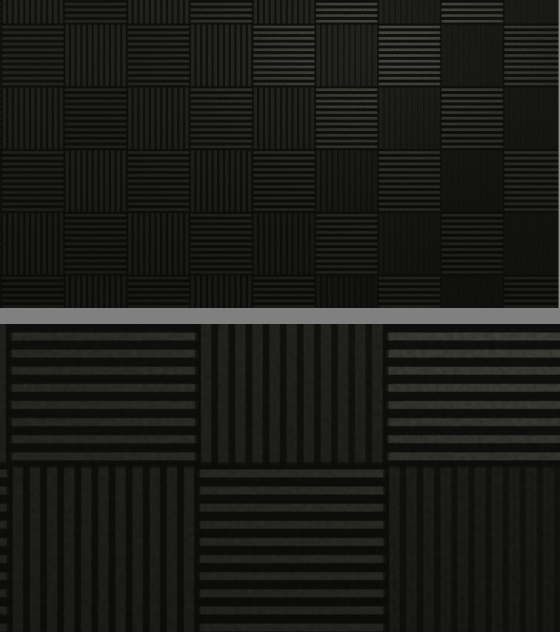
Top: the whole. Bottom: its middle third, enlarged.
Reproduce this texture procedurally as a Shadertoy shader.

```glsl
// Dark acoustic foam wall: a checkerboard of tiles with horizontal and vertical ridges.

// Layout, in units of canvas height
const float TILE_SIZE = 0.2038;
const vec2 TILE_ORIGIN = vec2(0.0047, 0.1066);
const float RIDGES = 11.0;          // ridges per tile
const float FLAT_WIDTH = 0.46;      // lit share of a horizontal ridge
const float UPRIGHT_WIDTH = 0.60;   // lit share of a vertical ridge
const float SEAM_WIDTH = 0.014;     // in tile units
const float MARGIN_START = 0.9974;  // pale right margin, share of canvas width

// Colours
const vec3 GROOVE = vec3(0.054, 0.054, 0.047);
const vec3 FOAM = vec3(0.125, 0.125, 0.108);
const vec3 LIT_FOAM = vec3(0.255, 0.255, 0.228);
const vec3 SEAM = vec3(0.045, 0.045, 0.040);
const vec3 MARGIN = vec3(0.56, 0.56, 0.55);

// Lighting and wear
const vec2 LIGHT_CENTRE = vec2(0.70, 0.88);
const vec2 LIGHT_SPREAD = vec2(0.30, 0.42);
const float TILE_VARIATION = 0.10;
const float GRAIN = 0.16;

float hash(vec2 p) {
    vec3 q = fract(vec3(p.xyx) * 0.1031);
    q += dot(q, q.yzx + 33.33);
    return fract((q.x + q.y) * q.z);
}

vec2 gradientAt(vec2 cell) {
    float angle = 6.2832 * hash(cell);
    return vec2(cos(angle), sin(angle));
}

float gradientNoise(vec2 p) {
    vec2 i = floor(p), f = fract(p);
    vec2 u = f * f * f * (f * (f * 6.0 - 15.0) + 10.0);
    vec2 e = vec2(0.0, 1.0);
    float a = dot(gradientAt(i), f);
    float b = dot(gradientAt(i + e.yx), f - e.yx);
    float c = dot(gradientAt(i + e.xy), f - e.xy);
    float d = dot(gradientAt(i + e.yy), f - e.yy);
    return mix(mix(a, b, u.x), mix(c, d, u.x), u.y);
}

// Smooth band of the given width centred in each unit period
float band(float t, float width, float blur) {
    float d = abs(fract(t) - 0.5) - 0.5 * width;
    return 1.0 - smoothstep(-blur, blur, d);
}

void mainImage(out vec4 fragColor, in vec2 fragCoord) {
    vec2 uv = fragCoord / iResolution.xy;
    vec2 p = (fragCoord / iResolution.y - TILE_ORIGIN) / TILE_SIZE;
    float pixel = 1.0 / (iResolution.y * TILE_SIZE);
    vec2 tile = floor(p), q = fract(p);
    bool isFlat = mod(tile.x + tile.y, 2.0) > 0.5;
    float blur = max(0.7 * pixel * RIDGES, 0.06);

    // Soft pool of light, fading towards the floor
    vec2 offset = (uv - LIGHT_CENTRE) / LIGHT_SPREAD;
    float pool = exp(-dot(offset, offset));
    float fall = mix(0.78, 1.08, smoothstep(0.0, 0.9, uv.y));

    vec3 color;
    if (isFlat) {
        // Upward faces catch the light, undersides stay dark
        float ridge = band(q.y * RIDGES, FLAT_WIDTH, blur);
        float glow = 0.75 * pool + 0.18 * smoothstep(0.15, 0.65, uv.x);
        color = mix(GROOVE, mix(FOAM, LIT_FOAM, glow), ridge);
    } else {
        // Upright ridges lose contrast towards the right and show fine ribs
        float fade = smoothstep(0.42, 0.88, uv.x);
        float ridge = band(q.x * RIDGES, UPRIGHT_WIDTH, blur);
        float ribs = band(q.x * RIDGES * 2.0, 0.5, 2.0 * blur);
        vec3 face = FOAM * mix(0.92, 0.66, fade) * (1.0 + 0.25 * pool);
        vec3 rib = face * (0.86 + 0.18 * ribs);
        color = mix(mix(GROOVE, face, ridge), rib, 0.85 * fade);
    }

    // Tile-to-tile variation and porous grain
    color *= fall * (1.0 + TILE_VARIATION * (hash(tile + 19.0) - 0.5));
    color *= 1.0 + GRAIN * (gradientNoise(p * 31.0) + 0.6 * gradientNoise(p * 67.0));

    // Dark joints between tiles
    vec2 toEdge = min(q, 1.0 - q);
    float edge = min(toEdge.x, toEdge.y);
    float joint = 1.0 - smoothstep(SEAM_WIDTH - pixel, SEAM_WIDTH + pixel, edge);
    color = mix(color, SEAM, 0.75 * joint);

    // Pale margin at the right
    float soft = 0.5 / iResolution.x;
    color = mix(color, MARGIN, smoothstep(MARGIN_START - soft, MARGIN_START + soft, uv.x));
    fragColor = vec4(color, 1.0);
}
```
